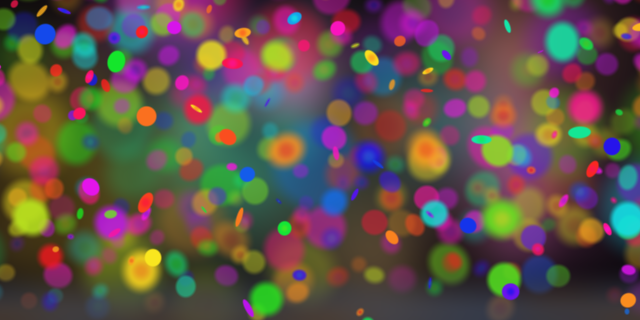
Write a WebGL 1 fragment shader that draws this background.

```glsl
precision highp float;
// Colourful confetti falling through the dark, with deep out-of-focus blur and a hazy floor.

uniform vec2 u_resolution;

vec4 hash4(vec2 p) {
  vec4 q = fract(p.xyxy * vec4(0.1031, 0.1030, 0.0973, 0.1099));
  q += dot(q, q.wzxy + 33.33);
  return fract((q.xxyz + q.yzzw) * q.zywx);
}

float valueNoise(vec2 p) {
  vec2 i = floor(p);
  vec2 f = fract(p);
  f = f * f * (3.0 - 2.0 * f);
  float low = mix(hash4(i).x, hash4(i + vec2(1.0, 0.0)).x, f.x);
  float high = mix(hash4(i + vec2(0.0, 1.0)).x, hash4(i + 1.0).x, f.x);
  return mix(low, high, f.y);
}

// Saturated colour wheel, slightly lifted from pure primaries.
vec3 vividHue(float h) {
  vec3 wheel = abs(mod(h * 6.0 + vec3(0.0, 4.0, 2.0), 6.0) - 3.0) - 1.0;
  return mix(vec3(0.08, 0.08, 0.12), vec3(0.98, 0.90, 0.92), clamp(wheel, 0.0, 1.0));
}

// Spreads a random value over the wheel, favouring yellow, violet and magenta.
float festiveHue(float t) {
  float turn = 6.2832 * t;
  return fract(t - 0.06 * sin(turn) + 0.03 * sin(2.0 * turn));
}

vec2 rotate(vec2 p, float angle) {
  float c = cos(angle);
  float s = sin(angle);
  return vec2(c * p.x + s * p.y, c * p.y - s * p.x);
}

// Approximate signed distance to an ellipse with the given half axes.
float ellipseDistance(vec2 p, vec2 axes) {
  float k = length(p / axes);
  float gradient = length(p / (axes * axes));
  return (k - 1.0) * (k + 1e-4) / (gradient + 1e-4 / axes.y);
}

vec3 glow(vec2 p, vec2 center, float radius, vec3 color) {
  vec2 d = (p - center) / radius;
  return color * exp(-dot(d, d));
}

// Scatters one ellipse per grid cell over the given colour.
vec3 scatter(vec3 color, vec2 p, float cellSize, vec2 radii, float blur,
             float opacity, float thinnest, float density, float seed) {
  vec2 base = floor(p / cellSize);
  for (int j = -1; j <= 1; j++) {
    for (int i = -1; i <= 1; i++) {
      vec2 cell = base + vec2(float(i), float(j));
      vec4 place = hash4(cell + seed);
      vec4 look = hash4(cell + seed + 57.3);
      vec2 center = (cell + 0.1 + 0.8 * place.xy) * cellSize;
      float radius = mix(radii.x, radii.y, place.z);
      vec2 axes = radius * vec2(1.0, mix(thinnest, 1.0, look.x));
      vec2 q = rotate(p - center, look.y * 6.2832);
      float d = ellipseDistance(q, axes);

      float soft = max(blur * mix(0.35, 1.0, look.z), 1.2 / u_resolution.y);
      float cover = 1.0 - smoothstep(-soft, soft, d);
      float present = step(place.w, density * smoothstep(-0.1, 0.2, center.y));

      // Some pieces hold a glowing core of a neighbouring hue.
      float core = 1.0 - smoothstep(0.1, 0.7, length(q) / radius);
      float hue = festiveHue(look.w);
      vec3 tint = vividHue(hue);
      tint = mix(tint, vividHue(hue - 0.06), 0.7 * core * step(0.6, look.z));
      float alpha = mix(opacity * opacity, opacity, place.z);
      color = mix(color, tint, cover * present * alpha);
    }
  }
  return color;
}

// Broad clouds of coloured light on near black.
vec3 backdrop(vec2 p) {
  vec3 color = vec3(0.05, 0.04, 0.06);
  color += glow(p, vec2(0.72, 0.58), 0.30, vec3(0.07, 0.36, 0.30));
  color += glow(p, vec2(0.88, 0.78), 0.17, vec3(0.50, 0.20, 0.36));
  color += glow(p, vec2(0.26, 0.45), 0.36, vec3(0.36, 0.28, 0.04));
  color += glow(p, vec2(1.36, 0.62), 0.20, vec3(0.04, 0.24, 0.24));
  color += glow(p, vec2(1.66, 0.42), 0.22, vec3(0.44, 0.18, 0.34));
  color += glow(p, vec2(1.62, 0.85), 0.30, vec3(0.40, 0.23, 0.20));
  color += glow(p, vec2(0.54, 0.97), 0.20, vec3(0.36, 0.06, 0.46));
  color += glow(p, vec2(1.15, 0.22), 0.28, vec3(0.24, 0.19, 0.10));
  return color * mix(0.65, 1.2, valueNoise(p * 5.0));
}

vec3 floorHaze(vec3 color, vec2 p) {
  float tone = valueNoise(vec2(p.x * 4.0, p.y * 9.0));
  vec3 haze = mix(vec3(0.33, 0.28, 0.25), vec3(0.26, 0.30, 0.38), tone);
  return mix(color, haze, 0.72 * (1.0 - smoothstep(0.02, 0.18, p.y)));
}

void main() {
  vec2 p = gl_FragCoord.xy / u_resolution.y;
  vec3 color = backdrop(p);

  // Far, heavily blurred discs.
  color = scatter(color, p, 0.27, vec2(0.08, 0.14), 0.070, 0.38, 0.9, 0.75, 11.0);
  color = scatter(color, p, 0.16, vec2(0.04, 0.07), 0.030, 0.48, 0.85, 0.80, 43.0);
  color = scatter(color, p, 0.11, vec2(0.02, 0.045), 0.018, 0.50, 0.85, 0.75, 71.0);
  color = floorHaze(color, p);

  // Middle distance, brighter and more compact.
  color = scatter(color, p, 0.12, vec2(0.020, 0.040), 0.017, 0.60, 0.75, 0.60, 83.0);
  color = scatter(color, p, 0.24, vec2(0.035, 0.060), 0.028, 0.88, 0.85, 0.50, 127.0);

  // Pieces in focus.
  color = scatter(color, p, 0.10, vec2(0.008, 0.024), 0.007, 0.85, 0.25, 0.25, 191.0);
  color = scatter(color, p, 0.17, vec2(0.018, 0.036), 0.003, 1.0, 0.25, 0.55, 239.0);

  gl_FragColor = vec4(color, 1.0);
}
```
